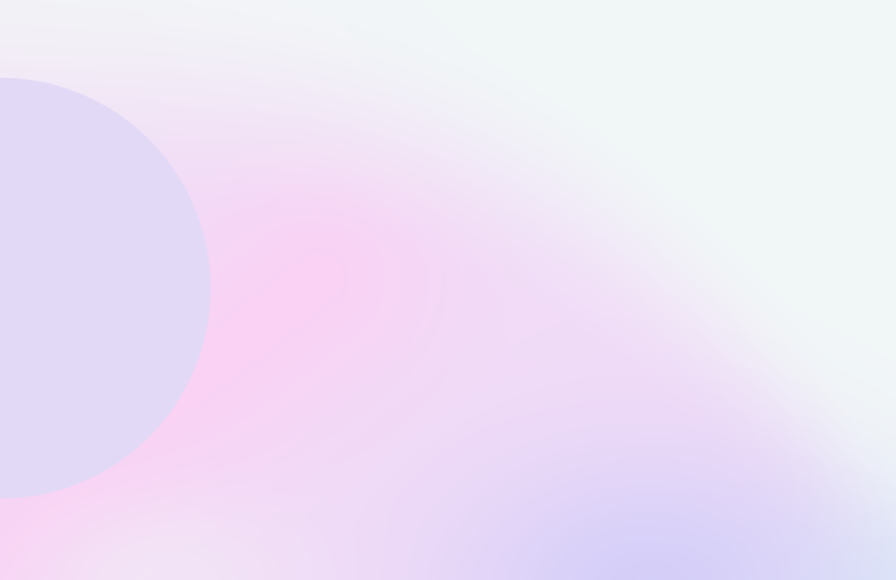
Reproduce this background procedurally as a Shadertoy shader.

```glsl
// A pale backdrop with a curved lilac haze, a pink band, soft blue glows
// along the bottom, and a flat lavender disc cut by the left edge.
// Layers are blended with Gaussian falloffs, in units of canvas height.

#define DISC_CENTER vec2(0.0, 0.503)
#define DISC_RADIUS 0.363
#define HAZE_TOP 0.83
#define HAZE_DROP 0.222
#define HAZE_SOFTNESS 0.21
#define BAND_START vec2(0.0, 0.08)
#define BAND_END vec2(0.55, 0.52)
#define BAND_WIDTH 0.2

const vec3 PAPER = vec3(0.95, 0.95, 0.965);
const vec3 MINT_WHITE = vec3(0.945, 0.968, 0.97);
const vec3 LILAC = vec3(0.945, 0.86, 0.967);
const vec3 PINK = vec3(0.976, 0.823, 0.957);
const vec3 PEARL = vec3(0.95, 0.91, 0.965);
const vec3 SKY = vec3(0.85, 0.91, 0.967);
const vec3 PERIWINKLE = vec3(0.827, 0.808, 0.975);
const vec3 LAVENDER = vec3(0.885, 0.85, 0.97);

// Elliptical Gaussian glow, 1 at its center
float glow(vec2 p, vec2 center, vec2 radii) {
    vec2 q = (p - center) / radii;
    return exp(-dot(q, q));
}

float segmentDistance(vec2 p, vec2 a, vec2 b) {
    vec2 ab = b - a;
    float t = clamp(dot(p - a, ab) / dot(ab, ab), 0.0, 1.0);
    return length(p - a - t * ab);
}

void mainImage(out vec4 fragColor, in vec2 fragCoord) {
    vec2 p = fragCoord / iResolution.y;
    float right = iResolution.x / iResolution.y;

    // Cool white, greener toward the upper right
    vec3 color = mix(PAPER, MINT_WHITE, smoothstep(0.5, 2.4, p.x + p.y));

    // Haze below a cubic edge, with a pink diagonal band inside it
    float bandReach = segmentDistance(p, BAND_START, BAND_END) / BAND_WIDTH;
    vec3 haze = mix(LILAC, PINK, exp(-bandReach * bandReach));
    float depth = HAZE_TOP - HAZE_DROP * p.x * p.x * p.x - p.y;
    color = mix(color, haze, smoothstep(-HAZE_SOFTNESS, HAZE_SOFTNESS, depth));

    // Glows along the bottom
    color = mix(color, PEARL, 0.75 * glow(p, vec2(0.28, 0.0), vec2(0.22, 0.14)));
    color = mix(color, SKY, 0.8 * glow(p, vec2(right, -0.03), vec2(0.3, 0.17)));
    color = mix(color, PERIWINKLE, 0.95 * glow(p, vec2(1.12, -0.02), vec2(0.35, 0.24)));

    // Flat disc with a one-pixel soft edge
    float discDistance = length(p - DISC_CENTER) - DISC_RADIUS;
    float edge = 1.0 / iResolution.y;
    color = mix(color, LAVENDER, 1.0 - smoothstep(-edge, edge, discDistance));

    fragColor = vec4(color, 1.0);
}
```
